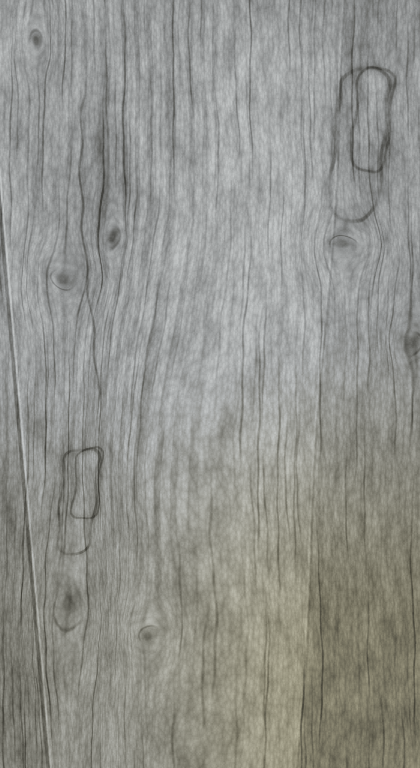
This texture is drawn by a Shadertoy shader. Its source:

```glsl
// Weathered grey wood planks: vertical grain bends around knots, with cracks,
// slot-shaped scars and plank seams. Stretched cellular noise makes the fibres,
// layered sines the waves; a brightness and a warmth field give the colour.

float hash(vec2 p) {
    vec3 q = fract(p.xyx * vec3(0.1031, 0.1030, 0.0973));
    q += dot(q, q.yzx + 33.33);
    return fract((q.x + q.y) * q.z);
}

// Distance to the nearest scattered cell point
float cellular(vec2 p) {
    vec2 id = floor(p), f = fract(p);
    float nearest = 4.0;
    for (int j = -1; j <= 1; j++)
    for (int i = -1; i <= 1; i++) {
        vec2 o = vec2(i, j);
        vec2 r = o + vec2(hash(id + o), hash(id + o + 57.0)) - f;
        nearest = min(nearest, dot(r, r));
    }
    return sqrt(nearest);
}

// Smooth stroke of half width w at distance d
float stroke(float d, float w) {
    float px = 1.0 / iResolution.y;
    return 1.0 - smoothstep(max(w - px, 0.0), w + px, abs(d));
}

float roundBox(vec2 p, vec2 size, float radius) {
    vec2 q = abs(p) - size + radius;
    return length(max(q, 0.0)) + min(max(q.x, q.y), 0.0) - radius;
}

// Broken vertical cracks, one possible per column and segment
float cracks(vec2 g, float columns, float segments, float seed) {
    float wave = 0.0014 * sin(g.y * 23.0 + seed) + 0.0006 * sin(g.y * 90.0 + g.x * 40.0);
    float x = (g.x + wave) * columns;
    float column = floor(x);
    float y = g.y * segments + hash(vec2(column, seed)) * 9.0;
    vec2 id = vec2(column, floor(y) + seed);
    float t = fract(y);
    float span = smoothstep(0.0, 0.2, t) * (1.0 - smoothstep(0.6, 1.0, t));
    float d = (fract(x) - 0.25 - 0.5 * hash(id + 3.0)) / columns;
    return stroke(d, 0.0008) * span * smoothstep(0.2, 0.9, hash(id + 8.0));
}

void mainImage(out vec4 fragColor, in vec2 fragCoord) {
    vec2 p = fragCoord / iResolution.y;
    vec2 rough = p + 0.002 * vec2(sin(p.y * 83.0 + p.x * 60.0), sin(p.x * 110.0 + p.y * 37.0));

    // Knots: centre and radii
    vec4 knots[7] = vec4[7](
        vec4(0.047, 0.948, 0.009, 0.013), vec4(0.147, 0.690, 0.008, 0.014),
        vec4(0.085, 0.638, 0.018, 0.014), vec4(0.449, 0.681, 0.018, 0.011),
        vec4(0.537, 0.551, 0.012, 0.015), vec4(0.090, 0.212, 0.019, 0.034),
        vec4(0.195, 0.173, 0.014, 0.012));

    // Grain coordinates: a broad sweep, a slow wave, then flow around knots
    vec2 g = p;
    float sweep = exp(-pow((p.x - 0.19) / 0.1, 2.0));
    g.x += 0.046 * sweep * (1.0 - smoothstep(0.36, 0.76, p.y));
    g.x += 0.0025 * sin(p.y * 11.0 + p.x * 9.0) + 0.0007 * sin(p.y * 41.0 + p.x * 30.0);
    float knotDark = 0.0;
    for (int i = 0; i < 7; i++) {
        vec4 k = knots[i];
        vec2 d = (rough - k.xy) / k.zw;
        float r = length(d);
        g.x -= 0.8 * (p.x - k.x) * exp(-0.2 * d.x * d.x - 0.08 * d.y * d.y);
        knotDark += 0.0018 / k.z * (1.0 - smoothstep(0.3, 1.1, r));
        knotDark += 0.08 * (0.5 + 0.5 * sin(r * 8.0 + 2.0 * d.x)) * exp(-0.8 * r);
        knotDark += 0.13 * stroke((r - 1.0) * k.z, 0.0012) * smoothstep(-0.5, 0.8, sin(float(i) * 2.0 + atan(d.y, d.x)));
    }

    // Broad light and shade
    float seamRight = p.x - 0.384 - 0.065 * p.y - 0.003 * sin(p.y * 11.0);
    float seamLeft = p.x - 0.0625 + 0.086 * p.y;
    float rightPlank = smoothstep(-0.012, 0.02, seamRight);
    float low = 1.0 - smoothstep(0.1, 0.66, p.y);
    float tone = 0.628;
    tone += 0.055 * exp(-pow((p.x - 0.31) / 0.14, 2.0) - pow((p.y - 0.6) / 0.36, 2.0));
    tone -= rightPlank * (0.04 + 0.075 * low);
    tone -= low * (0.055 + 0.04 * (1.0 - smoothstep(0.04, 0.2, p.x)));
    tone -= 0.08 * exp(-pow((p.x - 0.125) / 0.05, 2.0) - pow((p.y - 0.76) / 0.16, 2.0));
    tone -= 0.04 * smoothstep(0.86, 1.0, p.y) * smoothstep(0.1, 0.25, p.x);

    // Blotches, growth bands and fibres
    float blotch = cellular(vec2(g.x * 17.0, g.y * 7.0) + 0.3 * sin(p.yx * 31.0));
    float patches = cellular(vec2(g.x * 60.0, g.y * 30.0) + 0.4 * sin(p.yx * 77.0));
    tone += 0.09 * (0.45 - blotch) + 0.08 * (0.45 - patches);
    float bands = sin(g.x * 290.0 + 1.6 * sin(g.x * 71.0) + 0.6 * sin(p.y * 9.0));
    tone -= (0.012 + 0.06 * sweep) * smoothstep(0.0, 0.6, bands) * smoothstep(0.1, 0.4, p.y);
    tone += 0.11 * (0.43 - cellular(g * vec2(150.0, 16.0)));
    tone += 0.10 * (0.43 - cellular(g * vec2(280.0, 100.0) + 11.0));
    tone += 0.03 * (hash(floor(p * 512.0)) - 0.5);

    // Cracks, including one long split through the knotty side
    tone -= 0.17 * cracks(g, 42.0, 2.6, 1.0) + 0.12 * cracks(g, 70.0, 5.0, 5.0);
    float split = rough.x - 0.117 + 0.012 * sin(p.y * 9.0 + 0.8);
    tone -= 0.15 * stroke(split, 0.0014) * smoothstep(0.42, 0.5, p.y) * (1.0 - smoothstep(0.8, 0.94, p.y));

    // Slot-shaped scars: centre and scale
    vec3 scars[2] = vec3[2](vec3(0.471, 0.818, 1.0), vec3(0.104, 0.352, 0.69));
    for (int i = 0; i < 2; i++) {
        vec2 q = (rough - scars[i].xy) / scars[i].z;
        q.x -= 0.1 * q.y;
        float inner = roundBox(q - vec2(0.011, 0.026), vec2(0.023, 0.067), 0.017);
        float outer = roundBox(q + vec2(0.003, 0.006), vec2(0.032, 0.098), 0.024);
        float wear = 0.6 + 0.4 * sin(q.y * 60.0 + q.x * 90.0);
        tone -= 0.11 * stroke(inner, 0.0018) + 0.14 * wear * stroke(outer, 0.0024);
        tone -= 0.09 * exp(-abs(outer) * 130.0) + 0.06 * exp(-abs(inner) * 150.0);
        tone += 0.03 * (1.0 - smoothstep(-0.012, 0.0, inner));
    }
    tone -= knotDark;

    // Plank seams: a dark groove with a pale lip, and a faint joint
    tone -= 0.18 * stroke(seamLeft, 0.0022) + 0.04 * (1.0 - smoothstep(-0.01, 0.0, seamLeft));
    tone += 0.12 * stroke(seamLeft - 0.004, 0.001);
    tone += 0.05 * stroke(seamRight, 0.001) - 0.06 * stroke(seamRight - 0.003, 0.001);

    // Cool grey above, olive brown towards the lower right and in the darks
    float warmth = low * (0.4 + 0.6 * smoothstep(0.12, 0.42, p.x));
    warmth = clamp(warmth + 1.2 * (0.53 - tone), 0.0, 1.0);
    vec3 tint = mix(vec3(0.99, 1.005, 1.005), vec3(1.03, 1.0, 0.84), warmth);
    fragColor = vec4(clamp(tone, 0.26, 0.76) * tint, 1.0);
}
```
